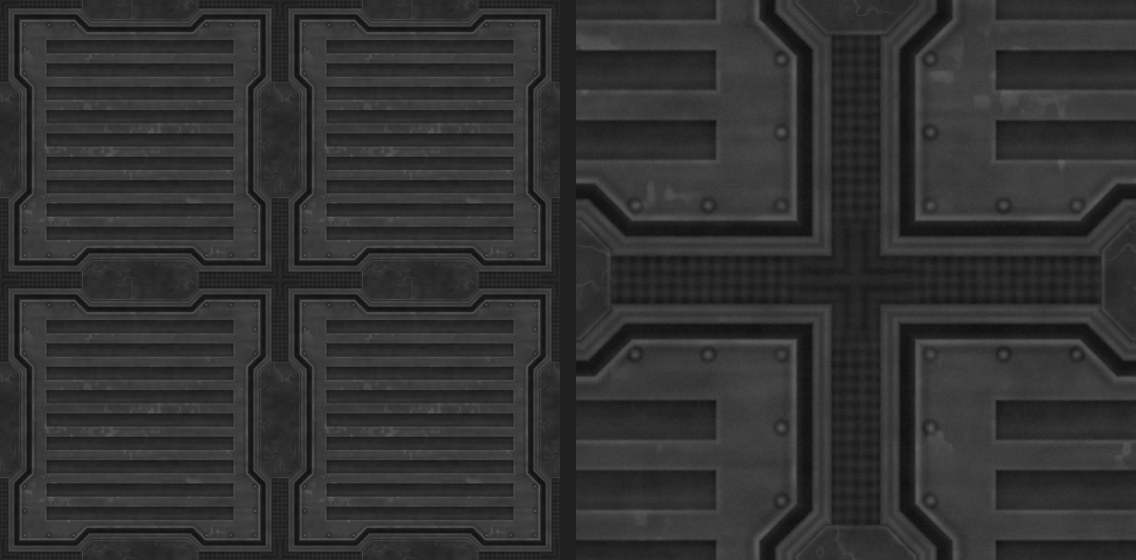
Left, the full canvas; right, a detail of the centre.
Give the GLSL for this texture, as a WebGL 1 fragment shader.

```glsl
precision highp float;
// Dark metal floor plates: notched, slotted panels set in a trench grid.
// One distance field, measured from the grid and its octagonal pads, drives
// the stepped rims; noise that wraps in each plate adds grain and scuffs.
uniform vec2 u_resolution;

#define REPEATS 2.0
#define CELL 384.0        // length units per plate
#define TRENCH 11.0       // half width of the mesh trench
#define GROOVE 20.0       // where the dark groove starts
#define PANEL 27.0        // where the raised panel starts
#define PAD vec2(28.0, 80.0)
#define PAD_CUT 94.0      // half width + half length at the chamfer
#define SLOT vec2(128.0, 9.0)
#define SLOT_STEP 32.0
#define SLOT_SPAN 144.0   // half height of the slot stack
#define MESH 64.0         // mesh periods per plate
#define WEAR 1.0

float hash(vec2 p) {
  vec3 q = fract(vec3(p.xyx) * 0.1031);
  q += dot(q, q.yzx + 33.33);
  return fract((q.x + q.y) * q.z);
}

// Value noise that repeats after one plate; n holds whole cell counts.
float noise(vec2 t, vec2 n) {
  vec2 i = floor(t * n), f = fract(t * n);
  f *= f * (3.0 - 2.0 * f);
  vec2 a = mod(i, n), b = mod(i + 1.0, n);
  return mix(mix(hash(a), hash(vec2(b.x, a.y)), f.x),
             mix(hash(vec2(a.x, b.y)), hash(b), f.x), f.y);
}

float fbm(vec2 t, float n) {
  float sum = 0.0, amp = 0.5;
  for (int i = 0; i < 4; i++) {
    sum += amp * noise(t, vec2(n));
    n *= 2.0;
    amp *= 0.5;
  }
  return sum / 0.9375;
}

float octagon(vec2 p) {
  vec2 e = p - PAD;
  return max(max(e.x, e.y), (p.x + p.y - PAD_CUT) * 0.7071);
}

float line(float d, float width) {
  return exp(-d * d / (width * width));
}

void main() {
  vec2 t = fract(gl_FragCoord.xy / u_resolution * REPEATS);
  float px = CELL * REPEATS / min(u_resolution.x, u_resolution.y);
  float soft = max(px, 1.0) * 0.8;
  vec2 c = (t - 0.5) * CELL;     // from the plate centre
  vec2 p = abs(c);
  vec2 q = 0.5 * CELL - p;       // from the plate border

  // Distance from the trench lines, widened around the pads
  float pad = min(octagon(vec2(q.x, p.y)), octagon(vec2(q.y, p.x)));
  float d = min(min(q.x, q.y), pad + TRENCH);

  // Surface wear
  float cloud = fbm(t, 9.0) - 0.5;
  float fine = fbm(t + 0.37, 48.0) - 0.5;
  float grain = hash(floor(t * CELL)) - 0.5;
  float brushed = noise(t, vec2(10.0, 96.0)) - 0.5;
  float scuff = smoothstep(0.58, 0.8, fbm(t + 0.61, 14.0))
              * smoothstep(0.5, 0.8, noise(t, vec2(90.0, 70.0)));
  float chips = 0.55 + 0.9 * noise(t + 0.13, vec2(40.0));

  // Mesh trench, with short bars at the crossings
  vec2 m = 3.14159 * MESH * vec2(t.x + t.y, t.x - t.y);
  float mesh = 0.147 + 0.032 * sin(m.x) * sin(m.y);
  float cross = 1.0 - smoothstep(20.0, 34.0, max(q.x, q.y));
  float bars = line(min(q.x, q.y) - 4.0, 2.0);
  mesh = mix(mesh, 0.155 - 0.05 * bars, cross * 0.8);
  mesh -= 0.035 * line(d - TRENCH, 2.0);

  // Rim and groove
  float rim = 0.195 + 0.06 * chips * line(d - 13.5, 1.6)
            + 0.065 * chips * line(d - 18.0, 1.4);
  float groove = 0.085 + 0.05 * smoothstep(23.0, PANEL, d);

  // Panel with a worn bright edge
  float panel = 0.234 + 0.05 * cloud + 0.03 * brushed + 0.07 * WEAR * scuff;
  panel += 0.075 * chips * line(d - PANEL - 1.2, 1.5);
  panel -= 0.03 * line(d - PANEL - 5.0, 2.0);

  // Slots, shaded under the upper lip
  float y = mod(c.y + 0.5 * SLOT_STEP, SLOT_STEP) - 0.5 * SLOT_STEP;
  vec2 e = vec2(p.x, abs(y)) - SLOT;
  float slot = max(e.x, e.y);
  float stack = step(p.y, SLOT_SPAN);
  float lip = line(slot - 1.0, 1.3) * (y < 0.0 ? 1.0 : 0.45);
  panel += 0.05 * chips * stack * lip;
  float inside = 0.172 - 0.022 * smoothstep(-1.0, 3.0, y) + 0.02 * brushed;
  inside -= 0.035 * line(y - SLOT.y, 3.0) + 0.03 * line(e.x, 3.0);
  inside += 0.02 * line(y + 4.0, 2.0);
  panel = mix(panel, inside, stack * (1.0 - smoothstep(-soft, soft, slot)));

  // Rivets along both arms of each panel corner
  for (int i = 0; i < 3; i++) {
    float k = 34.0 + 33.5 * float(i);
    float r = min(length(q - vec2(k, 34.0)), length(q - vec2(34.0, k)));
    float gain = i == 0 ? 0.7 : 1.0;
    panel += gain * (0.09 * line(r, 1.5) - 0.06 * line(r - 3.0, 1.2));
  }

  // Pads with blotches and fine cracks
  float crack = line(fbm(t + 0.23, 16.0) - 0.54, 0.018) * smoothstep(-0.05, 0.15, cloud);
  float plate = 0.168 + 0.09 * cloud + 0.05 * WEAR * crack + 0.03 * fine;
  plate += 0.06 * chips * line(pad + 1.0, 1.1);

  // Stack the layers from the trench up
  float shade = mix(mesh, rim, smoothstep(-soft, soft, d - TRENCH));
  shade = mix(shade, groove, smoothstep(-soft, soft, d - GROOVE));
  shade = mix(shade, panel, smoothstep(-soft, soft, d - PANEL));
  shade = mix(shade, plate, 1.0 - smoothstep(-soft, soft, pad));
  shade += 0.035 * fine + 0.018 * grain;
  gl_FragColor = vec4(vec3(shade), 1.0);
}
```
